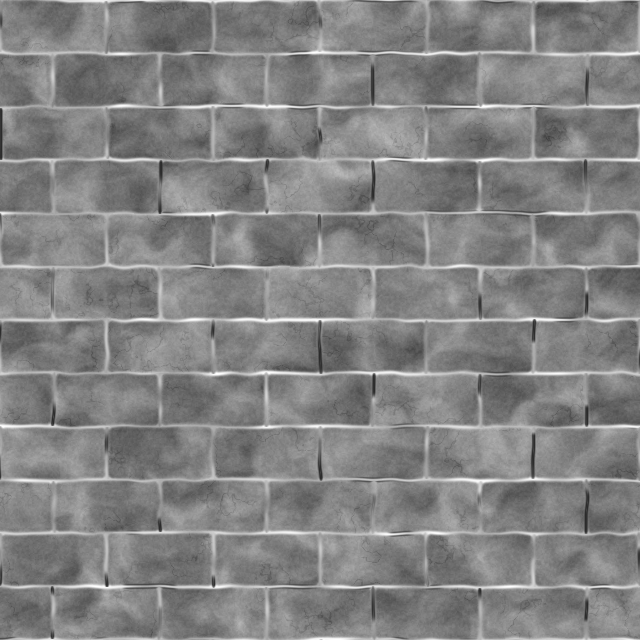
Give the GLSL for this texture, as a Shadertoy shader.

```glsl
// Grey weathered brick wall in running bond with thin, pale, uneven mortar joints.

const float COURSES = 12.0;       // rows up the canvas; each brick is 2 x 1 courses
const float CORNER = 0.11;        // brick corner radius, in courses
const float STONE = 0.492;        // mean brick grey
const float BED_MORTAR = 0.86;    // horizontal joints
const float HEAD_MORTAR = 0.68;   // vertical joints
const float CRACK = 0.17;         // open gaps in the mortar

float hash(vec2 p) {
    vec3 q = fract(vec3(p.xyx) * 0.1031);
    q += dot(q, q.yzx + 33.33);
    return fract((q.x + q.y) * q.z);
}

float noise(vec2 p) {
    vec2 cell = floor(p), f = fract(p);
    f = f * f * (3.0 - 2.0 * f);
    float low = mix(hash(cell), hash(cell + vec2(1, 0)), f.x);
    float high = mix(hash(cell + vec2(0, 1)), hash(cell + vec2(1, 1)), f.x);
    return mix(low, high, f.y);
}

float fbm(vec2 p) {
    float sum = 0.0, amp = 0.5;
    for (int i = 0; i < 4; i++) {
        sum += amp * noise(p);
        p = mat2(1.6, 1.2, -1.2, 1.6) * p + 7.3;
        amp *= 0.5;
    }
    return sum / 0.9375;
}

float roundedBox(vec2 p, vec2 halfSize, float radius) {
    vec2 q = abs(p) - halfSize + radius;
    return length(max(q, 0.0)) + min(max(q.x, q.y), 0.0) - radius;
}

// Soft line profile: 1 at the centre, fading over the given width
float softLine(float dist, float width) {
    float t = dist / width;
    return exp(-t * t);
}

// Cloudy stains, faint scratches and fine grain of one brick
float stoneTone(vec2 p, vec2 id) {
    vec2 seed = 40.0 * vec2(hash(id + 3.1), hash(id + 17.7));
    vec2 warp = vec2(noise(p * 2.0 + seed), noise(p * 2.0 + seed + 19.0));
    float stain = fbm(p * vec2(1.6, 1.9) + seed + 0.7 * warp);
    float scratch = softLine(fbm(p * 3.5 + seed + 11.0) - 0.5, 0.025);
    float worn = smoothstep(0.55, 0.8, noise(p * 1.7 + seed + 29.0));
    float grain = noise(p * 22.0 + seed) + noise(p * 43.0 + seed) - 1.0;
    return STONE + 0.46 * (stain - 0.5) + 0.05 * (hash(id) - 0.5)
         + 0.045 * grain - 0.07 * scratch * worn;
}

void mainImage(out vec4 fragColor, in vec2 fragCoord) {
    vec2 wall = fragCoord / iResolution.xy * COURSES;

    // Slightly wavy joints
    vec2 wave = vec2(noise(wall * 3.0 + 5.0), noise(wall * 3.0 + 51.0)) - 0.5;
    vec2 p = wall + 0.045 * wave;

    // Running bond: every other course is shifted by half a brick
    float row = floor(p.y);
    float shift = 1.0 - mod(row, 2.0);
    float column = floor((p.x + shift) * 0.5);
    vec2 local = vec2(p.x + shift - 2.0 * column - 1.0, p.y - row - 0.5);

    float bedDist = 0.5 - abs(local.y);
    float headDist = 1.0 - abs(local.x);
    float edge = max(-roundedBox(local, vec2(1.0, 0.5), CORNER), 0.0);
    float bed = smoothstep(-0.04, 0.04, headDist - bedDist);

    // Brick face, with a darker rim and a pale bloom beside the mortar
    float tone = stoneTone(local, vec2(column, row));
    tone -= 0.05 * softLine(edge - 0.075, 0.04) * noise(wall * 4.0 + 13.0);
    tone += 0.13 * exp(-edge / 0.06) * noise(wall * 2.5 + 31.0);

    // Mortar streaks run along each joint
    float bedStreak = noise(wall * vec2(2.2, 9.0) + 61.0);
    float headStreak = noise(wall * vec2(11.0, 3.5) + 83.0);
    float streak = mix(headStreak, bedStreak, bed);
    float mortar = mix(HEAD_MORTAR, BED_MORTAR, bed) + 0.3 * (streak - 0.5);
    float width = mix(0.038, 0.031, bed) * (0.7 + 0.6 * streak);
    tone = mix(tone, mortar, softLine(edge, width) * (0.65 + 0.35 * streak));

    // Dark gaps: now and then in head joints, thin slivers along bed joints
    float headGap = smoothstep(0.62, 0.85, noise(wall * vec2(1.3, 1.9) + 97.0));
    float bedGap = smoothstep(0.66, 0.88, noise(wall * vec2(1.6, 1.1) + 71.0));
    float headLine = softLine(headDist - 0.012, 0.024) * headGap * (1.0 - bed);
    float bedLine = softLine(bedDist - 0.035, 0.018) * bedGap * bed;
    tone = mix(tone, CRACK, max(headLine, 0.65 * bedLine));

    fragColor = vec4(vec3(clamp(tone, 0.0, 1.0)), 1.0);
}
```
